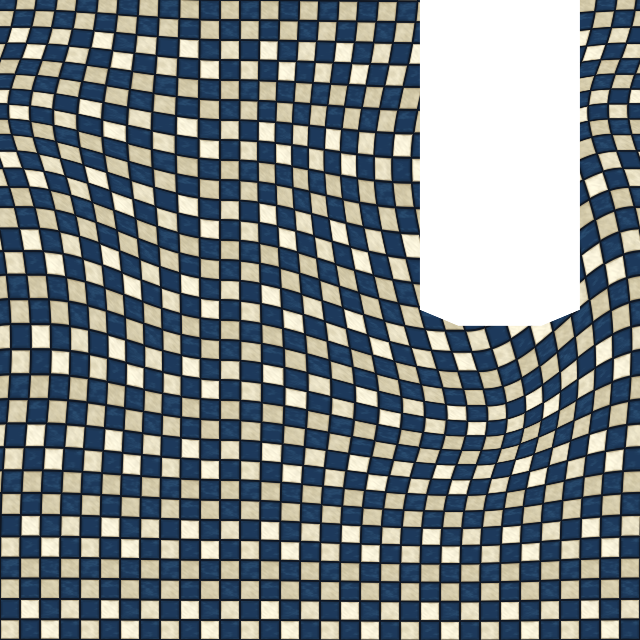
A WebGL 2 fragment shader for this pattern:

```glsl
#version 300 es
precision highp float;
// A checkerboard of worn cream and navy tiles, rippled like cloth, with a blank panel.
uniform vec2 u_resolution;
out vec4 fragColor;

const float TILES = 32.0;          // tiles across and down
const float MOTIF = 4.0;           // tiles before the wear repeats
const float GROUT = 0.035;         // half width of a joint, in tiles
const float RIM = 0.10;            // width of the worn tile edge, in tiles
const float RISE = 0.083;          // lift of the cloth at the sides
const float SAG = 0.081;           // drop of the cloth right of the middle
const float PULL = 0.050;          // leftward shear of the upper part
const float PUSH = 0.043;          // rightward shear of the lower part
const vec2 PANEL_X = vec2(0.656, 0.906);
const float PANEL_Y = 0.491;       // lower edge of the blank panel
const float CHAMFER = 0.025;       // height of its cut corners

const vec3 NAVY = vec3(0.115, 0.225, 0.355);
const vec3 NAVY_WORN = vec3(0.19, 0.34, 0.48);
const vec3 TAN = vec3(0.815, 0.775, 0.645);
const vec3 CREAM = vec3(0.99, 0.965, 0.87);
const vec3 TAN_RIM = vec3(0.62, 0.55, 0.40);
const vec3 JOINT = vec3(0.06, 0.085, 0.13);
const vec3 BLANK = vec3(1.0);

float hash(vec2 p) {
  vec3 q = fract(vec3(p.xyx) * 0.1031);
  q += dot(q, q.yzx + 33.33);
  return fract((q.x + q.y) * q.z);
}

float noise(vec2 p) {
  vec2 i = floor(p), f = fract(p);
  f = f * f * (3.0 - 2.0 * f);
  return mix(mix(hash(i), hash(i + vec2(1, 0)), f.x),
             mix(hash(i + vec2(0, 1)), hash(i + vec2(1, 1)), f.x), f.y);
}

float fbm(vec2 p) {
  float sum = 0.0, gain = 0.55;
  for (int k = 0; k < 3; k++) {
    sum += gain * noise(p);
    p = p * 2.1 + 17.0;
    gain *= 0.5;
  }
  return sum;
}

float bump(float y, float center, float spread) {
  float t = (y - center) / spread;
  return exp(-0.5 * t * t);
}

// Displacement of the cloth: still along one upright band, waving at both sides.
vec2 ripple(vec2 p) {
  float x = fract(p.x);
  float wrap = smoothstep(0.72, 1.0, x);
  float side = 1.0 - smoothstep(0.05, 0.35, x) + wrap;
  float belly = smoothstep(0.35, 0.69, x) * (1.0 - wrap);
  float dx = -PULL * bump(p.y, 0.77, 0.104) * (side + 0.9 * belly)
           + PUSH * bump(p.y, 0.414, 0.10) * (0.4 * side + belly);
  float dy = RISE * bump(p.y, 0.61, 0.195) * side
           - SAG * bump(p.y, 0.525, 0.175) * belly;
  return vec2(dx, dy);
}

// Undo the ripple by fixed-point iteration.
vec2 flatten(vec2 p) {
  vec2 q = p;
  for (int k = 0; k < 12; k++) q = p - ripple(q);
  return q;
}

vec3 tileColor(vec2 cell, vec2 local, float edge) {
  vec2 id = mod(cell, MOTIF);
  vec2 seed = id * 19.0 + 3.0;
  float cloud = fbm(local * 3.5 + seed);
  float streak = noise(mat2(0.8, 0.6, -0.6, 0.8) * local * vec2(4.0, 14.0) + seed);
  if (mod(cell.x + cell.y, 2.0) > 0.5) {
    float worn = smoothstep(0.42, 0.85, fbm(local * vec2(2.5, 6.0) + seed));
    vec3 navy = mix(NAVY, NAVY_WORN, 0.65 * worn);
    return navy * mix(0.72, 1.0, smoothstep(0.0, 2.0 * RIM, edge));
  }
  // Two of every four rows are paler, with one brightest tile in each.
  float pale = id.y < 1.5 ? (id.x + id.y == 2.0 ? 0.95 : 0.5) : 0.25 * hash(seed);
  vec3 light = mix(TAN, CREAM, clamp(pale + 0.6 * (cloud - 0.45), 0.0, 1.0));
  light *= 0.96 + 0.07 * streak;
  float rim = 1.0 - smoothstep(GROUT, GROUT + RIM, edge + 0.05 * (cloud - 0.45));
  return mix(light, TAN_RIM, 0.75 * rim);
}

float panelMask(vec2 p, float pixel) {
  float center = 0.5 * (PANEL_X.x + PANEL_X.y);
  float halfWidth = 0.5 * (PANEL_X.y - PANEL_X.x);
  float across = abs(p.x - center);
  float corner = max(across - 0.52 * halfWidth, 0.0) / (0.48 * halfWidth);
  float d = max(across - halfWidth, PANEL_Y + CHAMFER * corner - p.y);
  return 1.0 - smoothstep(-0.5 * pixel, 0.5 * pixel, d);
}

void main() {
  vec2 p = gl_FragCoord.xy / u_resolution;
  float pixel = 1.0 / min(u_resolution.x, u_resolution.y);
  vec2 grid = flatten(p) * TILES;
  vec2 local = fract(grid);
  vec2 gap = 0.5 - abs(local - 0.5);
  float edge = min(gap.x, gap.y);

  // Tile face, then joints, then the blank panel.
  float blur = 0.8 * TILES * pixel;
  vec3 color = tileColor(floor(grid), local, edge);
  color = mix(JOINT, color, smoothstep(GROUT - 0.5 * blur, GROUT + blur, edge));
  color = mix(color, BLANK, panelMask(p, pixel));
  fragColor = vec4(color, 1.0);
}
```
